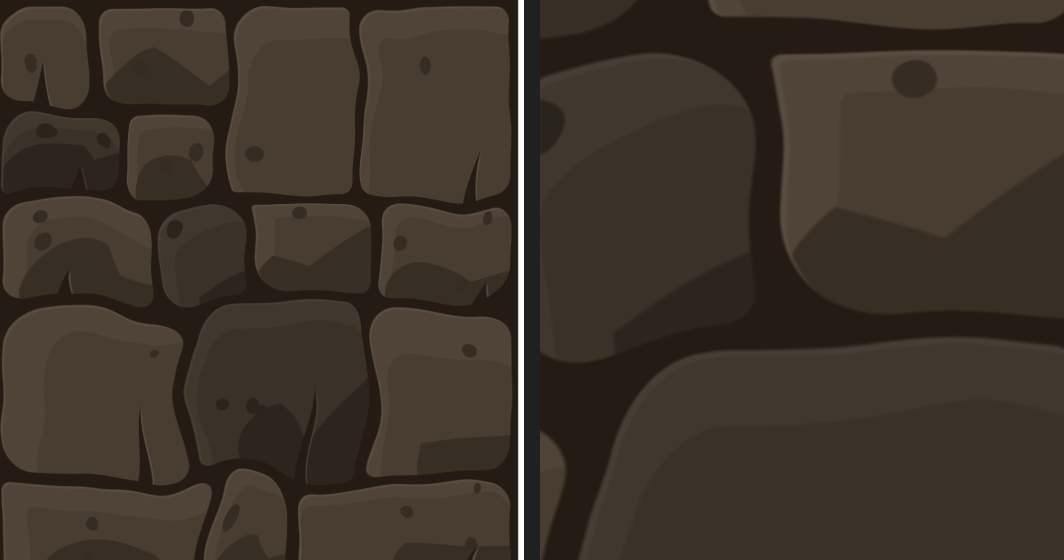
Left: the whole. Right: its middle third, enlarged.
Write a WebGL 2 fragment shader that draws this texture.

```glsl
#version 300 es
precision highp float;
uniform vec2 u_resolution;
out vec4 fragColor;

float hash(float n) { return fract(sin(n * 127.1 + 3.7) * 4375.85); }
float hash2(vec2 p) { return fract(sin(dot(p, vec2(127.1, 311.7))) * 4375.85); }

float noise(vec2 p) {
  vec2 i = floor(p), f = fract(p);
  f = f * f * (3.0 - 2.0 * f);
  return mix(mix(hash2(i), hash2(i + vec2(1, 0)), f.x),
             mix(hash2(i + vec2(0, 1)), hash2(i + vec2(1, 1)), f.x), f.y);
}

float cover(float d) {
  float w = max(0.0016, 0.7 / u_resolution.y);
  return smoothstep(w, -w, d);
}

// Box with a different radius at each corner and a worn outline
float body(vec2 p, vec2 c, vec2 h, float id) {
  vec2 q = p - c;
  float corner = step(0.0, q.x) + 2.0 * step(0.0, q.y);
  float r = min(mix(0.015, 0.075, hash(id * 4.0 + corner)), 0.8 * min(h.x, h.y));
  vec2 e = abs(q) - h + r;
  float d = length(max(e, 0.0)) + min(max(e.x, e.y), 0.0) - r;
  return d + 0.009 * noise(p * 17.0 + id);
}

// Bent crack that tapers upward from the bottom edge
float notch(vec2 p, vec2 c, vec2 h, float id) {
  float t = (p.y - c.y + h.y) / (h.y * mix(0.35, 0.9, hash(id + 51.0)));
  float x = p.x - c.x - h.x * mix(-0.3, 0.6, hash(id + 52.0));
  x -= 0.05 * (hash(id + 53.0) - 0.5) * t * abs(t);
  return abs(x) - 0.014 * (1.0 - t) + step(0.55, hash(id + 54.0));
}

float stone(vec2 p, vec2 c, vec2 h, float id) {
  return max(body(p, c, h, id), -notch(p, c, h, id));
}

void main() {
  vec2 uv = gl_FragCoord.xy / u_resolution;
  vec2 p = uv * vec2(0.9375, 1.0);

  // Shared warp bends neighbouring outlines together
  float inner = smoothstep(0.0, 0.12, min(p.x, min(0.92 - p.x, 1.0 - p.y)));
  p += 0.055 * inner * (vec2(noise(p * 7.0), noise(p * 7.0 + 31.0)) - 0.5);

  // Courses, with tall stones at the upper right
  vec2 spanX = vec2(-0.006, 0.923), spanY;
  float id, count = 3.0;
  if (p.y > 0.645) {
    count = 2.0;
    if (p.x > 0.41) {
      spanX.x = 0.41; spanY = vec2(0.645, 0.995); id = 10.0;
    } else {
      spanX.y = 0.41;
      bool top = p.y > 0.81;
      spanY = top ? vec2(0.81, 0.995) : vec2(0.645, 0.81);
      id = top ? 0.0 : 5.0;
    }
  } else if (p.y > 0.452) {
    count = 4.0; spanY = vec2(0.452, 0.645); id = 14.0;
  } else if (p.y > 0.148) {
    spanY = vec2(0.148, 0.452); id = 24.0;
  } else {
    spanY = vec2(-0.07, 0.148); id = 30.0;
  }

  // Uneven joints along the course
  float left = spanX.x, right = spanX.y, course = id;
  for (float i = 1.0; i < 4.0; i++) {
    if (i >= count) break;
    float joint = mix(spanX.x, spanX.y, (i + 0.55 * (hash(course + i * 9.0) - 0.5)) / count);
    if (p.x < joint) { right = joint; break; }
    left = joint;
    id += 1.0;
  }
  vec2 c = 0.5 * vec2(left + right, spanY.x + spanY.y);
  vec2 h = 0.5 * vec2(right - left, spanY.y - spanY.x) - 0.005;

  // Stone tones: lit band, main face, shaded facets
  bool dim = mod(id, 10.0) == 5.0;
  float shade = dim ? 0.81 : 1.0;
  vec3 darkTone = vec3(0.217, 0.18, 0.142) * shade;
  vec3 col = vec3(0.308, 0.268, 0.217) * shade;
  vec2 shift = h * vec2(-0.4 * hash(id + 61.0), mix(0.2, 0.55, hash(id + 62.0)));
  shift.y += 0.02 * (noise(p * 9.0 + 5.0) - 0.5);
  col = mix(col, vec3(0.28, 0.24, 0.19) * shade, cover(body(p + shift, c, h, id)));

  vec2 q = (p - c) / h;
  for (float k = 0.0; k < 2.0; k++) {
    float s = id * 3.0 + k * 71.0;
    vec2 o = vec2(mix(0.85, 0.0, k) + 0.4 * (hash(s) - 0.5), -0.85);
    float a = mix(2.0, 0.7, k) + 1.0 * (hash(s + 1.0) - 0.5);
    float arc = length(q - o) - mix(0.8, 1.3, hash(s + 2.0)) + 0.25 * k;
    float cut = dot(q - o, vec2(cos(a), sin(a))) - mix(0.3, 0.8, hash(s + 3.0));
    float facet = max(arc, cut) * min(h.x, h.y);
    col = mix(col, darkTone, cover(facet) * step(hash(s + 4.0), 0.85 - 0.25 * k));
  }

  // Small pits
  for (float k = 0.0; k < 3.0; k++) {
    float s = id * 5.0 + k * 37.0;
    vec2 o = c + h * 1.4 * (vec2(hash(s + 7.0), hash(s + 8.0)) - vec2(0.5, 0.4));
    float pit = length((p - o) * vec2(1.2, 1.0)) - mix(0.011, 0.016, hash(s + 9.0));
    pit += 0.004 * (noise(p * 60.0) - 0.5);
    col = mix(col, darkTone * 0.96, cover(pit) * step(hash(s + 10.0), 0.5));
  }

  // Rim light on edges facing the upper left, then the gaps
  float rim = 1.0 - cover(stone(p + vec2(-0.0035, 0.004), c, h, id));
  col = mix(col, vec3(0.345, 0.305, 0.255) * shade, 0.9 * rim);
  col = mix(vec3(0.14, 0.11, 0.077), col, cover(stone(p, c, h, id)));

  // White margin on the right
  col = mix(col, vec3(1.0), cover(0.927 - uv.x * 0.9375));
  fragColor = vec4(col, 1.0);
}
```
